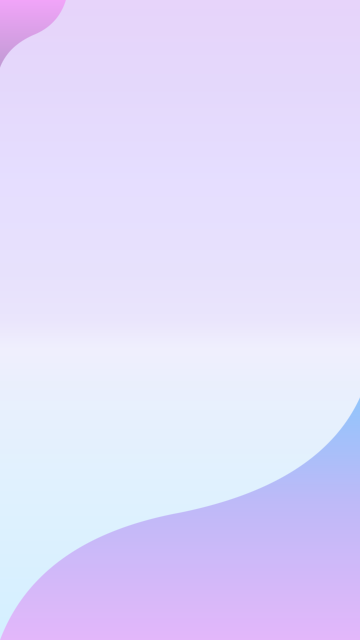
A Shadertoy shader for this background:

```glsl
// A pastel backdrop: a soft vertical gradient, a large wave rising to the
// right along the bottom, and a small pink wave in the upper left corner.
// Each wave edge is two joined quadratic Beziers, solved for height at x.

#define EDGE_SOFTNESS 0.75
#define WAVE_TOP    vec3(0.570, 0.770, 0.985)
#define WAVE_MIDDLE vec3(0.745, 0.728, 0.972)
#define WAVE_BASE   vec3(0.890, 0.718, 0.980)
#define CORNER_TOP  vec3(0.945, 0.645, 0.975)
#define CORNER_BASE vec3(0.755, 0.605, 0.830)

// Height and slope of the Bezier a-b-c at x, continued as straight lines.
vec2 bezierHeight(float x, vec2 a, vec2 b, vec2 c) {
    float inside = clamp(x, a.x, c.x);
    float bend = a.x - 2.0 * b.x + c.x;
    float run = b.x - a.x;
    float offset = inside - a.x;
    float t = offset / (run + sqrt(max(run * run + bend * offset, 0.0)));
    vec2 tangent = mix(b - a, c - b, t);
    float slope = tangent.y / tangent.x;
    float height = mix(mix(a.y, b.y, t), mix(b.y, c.y, t), t);
    return vec2(height + slope * (x - inside), slope);
}

// Signed distance in pixels above an S-shaped edge, with its bend at middle.
float aboveEdge(vec2 uv, vec2 start, vec2 lower, vec2 middle, vec2 upper, vec2 end) {
    vec2 edge = uv.x < middle.x ? bezierHeight(uv.x, start, lower, middle)
                                : bezierHeight(uv.x, middle, upper, end);
    float pixelSlope = edge.y * iResolution.y / iResolution.x;
    return (uv.y - edge.x) * iResolution.y / sqrt(1.0 + pixelSlope * pixelSlope);
}

float coverage(float signedDistance) {
    return smoothstep(-EDGE_SOFTNESS, EDGE_SOFTNESS, signedDistance);
}

// Sky stops run from pale cyan through a bright band to lilac.
vec3 skyColor(float y) {
    const int STOPS = 9;
    float heights[STOPS] = float[](0.0, 0.25, 0.40, 0.455, 0.50, 0.56, 0.72, 0.87, 1.0);
    vec3 colors[STOPS] = vec3[](
        vec3(0.830, 0.940, 1.000), vec3(0.880, 0.945, 0.995),
        vec3(0.918, 0.938, 0.990), vec3(0.940, 0.938, 0.992),
        vec3(0.917, 0.898, 0.988), vec3(0.908, 0.885, 0.988),
        vec3(0.900, 0.870, 1.000), vec3(0.895, 0.847, 0.985),
        vec3(0.905, 0.830, 0.980));
    vec3 color = colors[0];
    for (int i = 1; i < STOPS; i++) {
        float blend = clamp((y - heights[i - 1]) / (heights[i] - heights[i - 1]), 0.0, 1.0);
        color = mix(color, colors[i], blend);
    }
    return color;
}

void mainImage(out vec4 fragColor, in vec2 fragCoord) {
    vec2 uv = fragCoord / iResolution.xy;
    vec3 color = skyColor(uv.y);

    // Bottom wave: blue crest fading down to orchid
    float wave = aboveEdge(uv, vec2(0.0), vec2(0.106, 0.158), vec2(0.5, 0.199),
                           vec2(0.89, 0.2435), vec2(1.0, 0.379));
    vec3 waveColor = mix(WAVE_BASE, WAVE_MIDDLE, clamp(uv.y / 0.215, 0.0, 1.0));
    waveColor = mix(waveColor, WAVE_TOP, clamp((uv.y - 0.215) / 0.164, 0.0, 1.0));
    color = mix(color, waveColor, coverage(-wave));

    // Corner wave: pink darkening toward its lower tip
    float corner = aboveEdge(uv, vec2(0.0, 0.8945), vec2(0.023, 0.928), vec2(0.0926, 0.9453),
                             vec2(0.162, 0.961), vec2(0.183, 1.0));
    vec3 cornerColor = mix(CORNER_BASE, CORNER_TOP, clamp((uv.y - 0.8945) / 0.1055, 0.0, 1.0));
    color = mix(color, cornerColor, coverage(corner));

    fragColor = vec4(color, 1.0);
}
```
